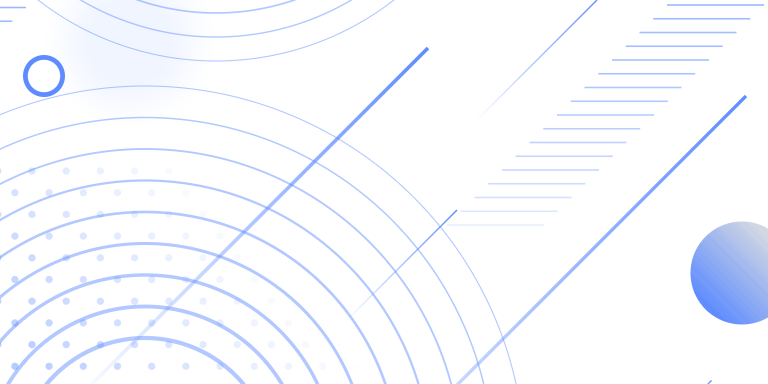
A Shadertoy shader for this background:

```glsl
// Airy white backdrop with blue arcs, tapered diagonals, ruled stripes, dots and a shaded disc.

// Layout grid: the canvas is GRID units tall, origin at the lower left.
const float GRID = 384.0;

const vec3 PAPER = vec3(1.0);
const vec3 BLUE = vec3(0.37, 0.55, 1.0);
const vec3 SILVER = vec3(0.85, 0.86, 0.88);

const vec2 ARC_CENTER = vec2(145.0, -82.0);
const float ARC_INNER = 128.0;
const float ARC_STEP = 31.5;
const int ARC_COUNT = 9;

const vec2 TOP_ARC_CENTER = vec2(216.0, 613.0);
const float TOP_ARC_OUTER = 290.0;
const float TOP_ARC_STEP = 24.0;
const int TOP_ARC_COUNT = 3;

const vec2 GLOW_CENTER = vec2(130.0, 342.0);
const float GLOW_RADIUS = 92.0;
const float GLOW_ALPHA = 0.09;

const vec2 DOT_START = vec2(32.0, 213.0);
const vec2 DOT_STEP = vec2(34.2, 21.7);
const float DOT_RADIUS = 3.6;

const float STRIPE_STEP = 13.75;
const float STRIPE_LENGTH = 97.0;
const float STRIPE_LAST = 17.0;

const vec2 LOOP_CENTER = vec2(44.0, 308.0);
const float LOOP_RADIUS = 18.6;
const vec2 DISC_CENTER = vec2(742.0, 111.0);
const float DISC_RADIUS = 51.5;
const float STREAK_STRENGTH = 0.09;

float pixel; // size of one pixel in grid units

// Coverage of a filled shape with signed distance d.
float fill(float d) {
    return clamp(0.5 - d / pixel, 0.0, 1.0);
}

// Box-filtered coverage of a stroke, exact even when thinner than a pixel.
float stroke(float d, float width) {
    float h = 0.5 * pixel, w = 0.5 * width;
    return clamp((min(d + h, w) - max(d - h, -w)) / pixel, 0.0, 1.0);
}

// 45 degree line running down-left from its tip and fading out over a drop.
float diagonal(vec2 p, vec2 tip, float drop, float width) {
    vec2 q = p - tip;
    float along = -0.5 * (q.x + q.y);
    float across = (q.x - q.y) * 0.7071;
    float fade = clamp(1.0 - along / drop, 0.0, 1.0);
    return stroke(across, width) * fill(-along * 1.4142) * fade;
}

// Ruled lines stepping down-left from start, fading with each step.
float stripes(vec2 p, vec2 start, float last) {
    float i = clamp(round((start.y - p.y) / STRIPE_STEP), 0.0, last);
    vec2 q = p - start + i * STRIPE_STEP;
    float ends = abs(q.x - 0.5 * STRIPE_LENGTH) - 0.5 * STRIPE_LENGTH;
    float fade = 1.0 - i / STRIPE_LAST;
    return stroke(q.y, 1.6) * fill(ends) * 0.62 * sqrt(fade);
}

// Staggered dots, strongest at the lower left.
float dots(vec2 p) {
    float row = max(round((DOT_START.y - p.y) / DOT_STEP.y), 0.0);
    float shift = DOT_START.x - 0.5 * DOT_STEP.x * mod(row, 2.0);
    float column = round((p.x - shift) / DOT_STEP.x);
    vec2 c = vec2(shift + column * DOT_STEP.x, DOT_START.y - row * DOT_STEP.y);
    float fade = clamp(0.49 - 0.0013 * c.x - 0.00108 * c.y, 0.0, 0.5);
    return fill(length(p - c) - DOT_RADIUS) * fade;
}

float slope(float n) {
    return fract(sin(n * 127.1) * 437.58) * 2.0 - 1.0;
}

// One-dimensional gradient noise.
float gradientNoise(float x) {
    float i = floor(x), f = x - i;
    float u = f * f * f * (f * (f * 6.0 - 15.0) + 10.0);
    return mix(slope(i) * f, slope(i + 1.0) * (f - 1.0), u);
}

void mainImage(out vec4 fragColor, in vec2 fragCoord) {
    pixel = GRID / iResolution.y;
    vec2 p = fragCoord * pixel;

    // Soft glow
    float glow = 1.0 - smoothstep(0.35, 1.0, length(p - GLOW_CENTER) / GLOW_RADIUS);
    vec3 color = mix(PAPER, BLUE, glow * GLOW_ALPHA);

    // Concentric arcs, thinner as they grow
    float arcDist = length(p - ARC_CENTER);
    for (int k = 0; k < ARC_COUNT; k++) {
        float t = float(k) / float(ARC_COUNT - 1);
        float d = arcDist - ARC_INNER - ARC_STEP * float(k);
        color = mix(color, BLUE, stroke(d, mix(4.2, 1.1, t)) * 0.48);
    }
    float topDist = length(p - TOP_ARC_CENTER);
    for (int k = 0; k < TOP_ARC_COUNT; k++) {
        float d = topDist - TOP_ARC_OUTER + TOP_ARC_STEP * float(k);
        color = mix(color, BLUE, stroke(d, 1.1 + 0.3 * float(k)) * 0.48);
    }

    // Dots and stripes
    color = mix(color, BLUE, dots(p));
    color = mix(color, BLUE, stripes(p, vec2(667.0, 379.0), STRIPE_LAST));
    color = mix(color, BLUE, stripes(p, vec2(-71.0, 376.5), 1.0));

    // Diagonals
    color = mix(color, BLUE, diagonal(p, vec2(428.0, 336.0), 355.0, 3.6));
    color = mix(color, BLUE, diagonal(p, vec2(746.0, 288.0), 450.0, 3.4));
    color = mix(color, BLUE, diagonal(p, vec2(597.0, 384.0), 122.0, 1.4));
    color = mix(color, BLUE, diagonal(p, vec2(457.0, 174.0), 112.0, 1.5));
    color = mix(color, BLUE, diagonal(p, vec2(711.5, 3.5), 20.0, 1.4));

    // Small open loop
    color = mix(color, BLUE, stroke(length(p - LOOP_CENTER) - LOOP_RADIUS, 4.8));

    // Disc shaded from blue to silver with faint streaks
    vec2 q = (p - DISC_CENTER) / DISC_RADIUS;
    float shade = 0.5 + 0.37 * (q.x + q.y);
    shade += STREAK_STRENGTH * gradientNoise((q.x + q.y) * 9.0);
    vec3 discColor = mix(BLUE, SILVER, clamp(shade, 0.0, 1.0));
    color = mix(color, discColor, fill((length(q) - 1.0) * DISC_RADIUS));

    fragColor = vec4(color, 1.0);
}
```
